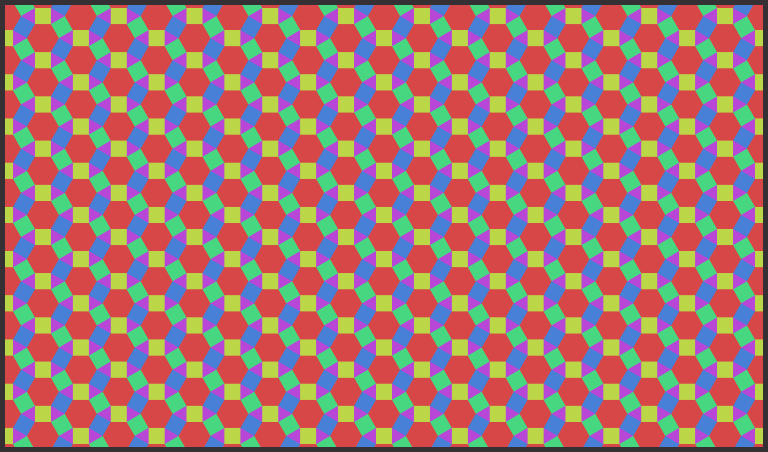
A WebGL 1 fragment shader for this pattern:

```glsl
precision highp float;

uniform vec2 u_resolution;

#define REPEATS vec2(10.0, 10.0)
#define BORDER 0.0111
#define HEXAGON vec3(0.845, 0.28, 0.28)
#define SQUARE_UPRIGHT vec3(0.735, 0.845, 0.28)
#define SQUARE_RISING vec3(0.28, 0.845, 0.50)
#define SQUARE_FALLING vec3(0.285, 0.50, 0.845)
#define TRIANGLE vec3(0.72, 0.28, 0.845)
#define FRAME vec3(0.205, 0.19, 0.20)

const float ROOT3 = 1.7320508;
// Neighbouring hexagon centres are one unit apart.
const float SIDE = 1.0 / (1.0 + ROOT3);
const float APOTHEM = 0.5 * ROOT3 * SIDE;

float coverage(float dist, float pixel) {
  return 1.0 - smoothstep(-0.5 * pixel, 0.5 * pixel, dist);
}

// Offset from the closest centre of a rectangular grid.
vec2 gridOffset(vec2 p, vec2 centre, vec2 period) {
  return mod(p - centre + 0.5 * period, period) - 0.5 * period;
}

// Offset from the closest hexagon: two interleaved grids.
vec2 hexagonOffset(vec2 p) {
  vec2 period = vec2(ROOT3, 1.0);
  vec2 a = gridOffset(p, vec2(0.0, 0.75), period);
  vec2 b = gridOffset(p, vec2(0.5 * ROOT3, 0.25), period);
  return dot(a, a) < dot(b, b) ? a : b;
}

// Distance to the strip that runs through two opposite hexagon sides.
float stripDistance(vec2 p, vec2 normal) {
  return abs(p.x * normal.y - p.y * normal.x) - 0.5 * SIDE;
}

vec3 tiling(vec2 p, float pixel) {
  vec2 d = hexagonOffset(p);
  vec2 up = vec2(0.0, 1.0);
  vec2 rising = vec2(0.5 * ROOT3, 0.5);
  vec2 falling = vec2(-rising.x, rising.y);

  // Squares over triangles, then the hexagon over the strip crossings.
  vec3 colour = TRIANGLE;
  colour = mix(colour, SQUARE_UPRIGHT, coverage(stripDistance(d, up), pixel));
  colour = mix(colour, SQUARE_RISING, coverage(stripDistance(d, rising), pixel));
  colour = mix(colour, SQUARE_FALLING, coverage(stripDistance(d, falling), pixel));
  float reach = max(abs(d.y), max(abs(dot(d, rising)), abs(dot(d, falling))));
  return mix(colour, HEXAGON, coverage(reach - APOTHEM, pixel));
}

void main() {
  // Canvas units: the height is one.
  vec2 canvas = vec2(u_resolution.x / u_resolution.y, 1.0);
  vec2 uv = gl_FragCoord.xy / u_resolution.y;
  float pixel = 1.0 / u_resolution.y;

  // Whole repeats fill the area inside the frame.
  vec2 inner = canvas - 2.0 * BORDER;
  vec2 scale = REPEATS * vec2(ROOT3, 1.0) / inner;
  vec3 colour = tiling((uv - BORDER) * scale, pixel * scale.y);

  vec2 outside = abs(uv - 0.5 * canvas) - 0.5 * inner;
  float inside = coverage(max(outside.x, outside.y), pixel);
  gl_FragColor = vec4(mix(FRAME, colour, inside), 1.0);
}
```
